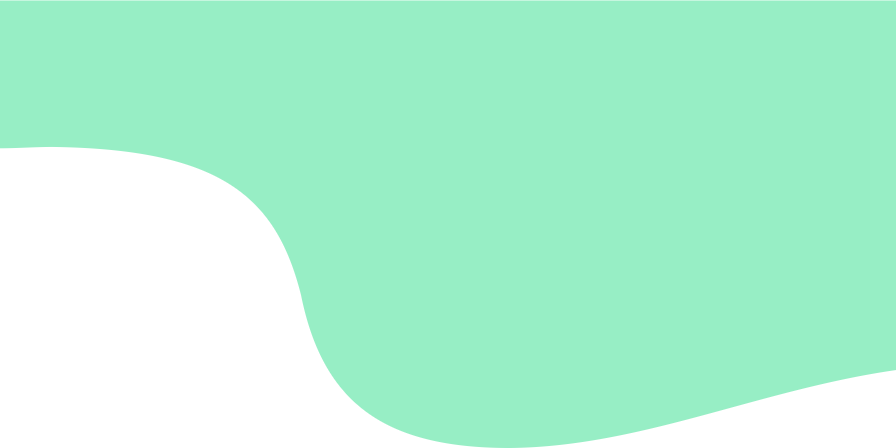
Give the GLSL for this background, as a Shadertoy shader.

```glsl
// Flat mint backdrop with a flowing curved lower edge over white.

const vec3 MINT = vec3(0.592, 0.933, 0.773);
const vec3 WHITE = vec3(1.0);
const float TOP_EDGE = 0.999;

// Point on a cubic Bezier curve.
vec2 bezier(vec2 a, vec2 b, vec2 c, vec2 d, float t) {
    float s = 1.0 - t;
    return s * s * s * a + 3.0 * s * s * t * b + 3.0 * s * t * t * c + t * t * t * d;
}

// Direction of travel along the same curve.
vec2 bezierTangent(vec2 a, vec2 b, vec2 c, vec2 d, float t) {
    float s = 1.0 - t;
    return s * s * (b - a) + 2.0 * s * t * (c - b) + t * t * (d - c);
}

// Approximate signed distance above a curve whose x always increases.
float heightAbove(vec2 p, vec2 a, vec2 b, vec2 c, vec2 d) {
    float low = 0.0, high = 1.0;
    for (int i = 0; i < 18; i++) {
        float mid = 0.5 * (low + high);
        if (bezier(a, b, c, d, mid).x < p.x) low = mid;
        else high = mid;
    }
    float t = 0.5 * (low + high);
    vec2 tangent = normalize(bezierTangent(a, b, c, d, t));
    return (p.y - bezier(a, b, c, d, t).y) * tangent.x;
}

// Wave edge: flat shoulder, steep fall, deep trough, gentle rise.
float waveDistance(vec2 p) {
    vec2 start = vec2(0.0, 0.669);
    vec2 crest = vec2(0.117, 0.672);
    vec2 fall = vec2(0.672, 0.341);
    vec2 trough = vec2(1.138, 0.0);
    vec2 finish = vec2(2.0, 0.174);
    if (p.x < crest.x)
        return heightAbove(p, start, vec2(0.039, 0.669), vec2(0.078, 0.672), crest);
    if (p.x < fall.x)
        return heightAbove(p, crest, vec2(0.495, 0.667), vec2(0.617, 0.560), fall);
    if (p.x < trough.x)
        return heightAbove(p, fall, vec2(0.721, 0.099), vec2(0.859, 0.0), trough);
    return heightAbove(p, trough, vec2(1.432, 0.003), vec2(1.693, 0.130), finish);
}

// Share of a pixel that lies on the positive side of an edge.
float coverage(float dist, float pixel) {
    return clamp(dist / pixel + 0.5, 0.0, 1.0);
}

void mainImage(out vec4 fragColor, in vec2 fragCoord) {
    // The canvas spans 2 units across and 1 unit up.
    vec2 p = fragCoord / iResolution.xy * vec2(2.0, 1.0);
    float pixel = 1.0 / iResolution.y;

    // Mint fills the space between the wave and the thin top margin.
    float fill = coverage(waveDistance(p), pixel) * coverage(TOP_EDGE - p.y, pixel);
    fragColor = vec4(mix(WHITE, MINT, fill), 1.0);
}
```
